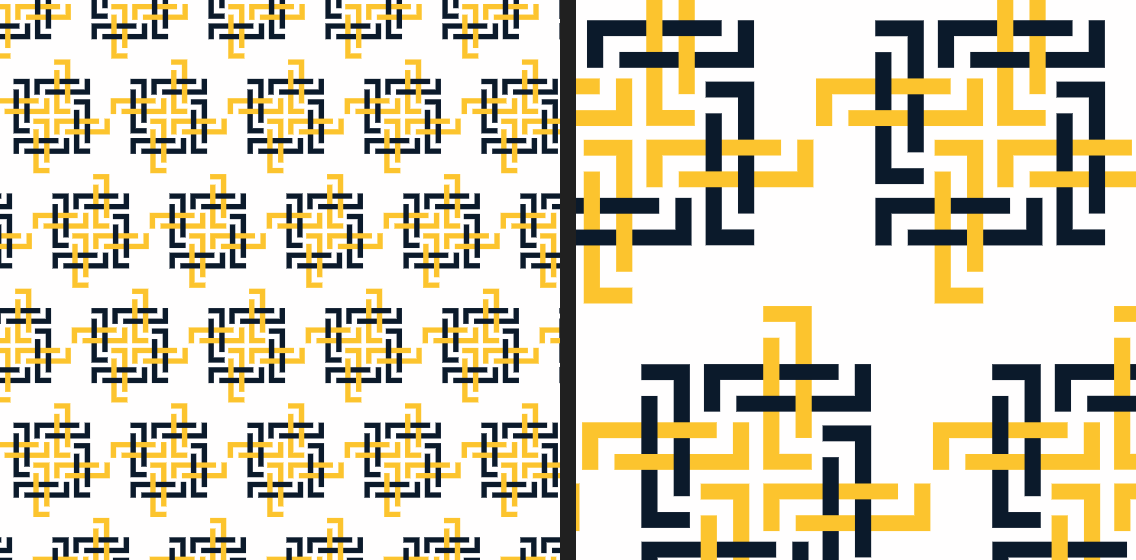
Left: the whole. Right: its middle third, enlarged.
Write a WebGL 1 fragment shader that draws this pattern.

```glsl
precision highp float;
// Woven knots of navy and gold hooked strands on white, in rows that each
// step a third of a cell sideways. Each knot is one crossing of two strand
// pairs, turned four times about the centre; lengths are in strand widths.
uniform vec2 u_resolution;

float boxDistance(vec2 p, vec2 center, vec2 halfSize) {
    vec2 d = abs(p - center) - halfSize;
    return length(max(d, 0.0)) + min(max(d.x, d.y), 0.0);
}

// Long bar with a short hook at its upper end.
float hookedBar(vec2 p) {
    float bar = boxDistance(p, vec2(1.0, -1.0), vec2(0.5, 4.16));
    float hook = boxDistance(p, vec2(0.0, -4.66), vec2(1.5, 0.5));
    return min(bar, hook);
}

// Two hooked bars, each the half-turn of the other.
float strandPair(vec2 p) {
    return min(hookedBar(p), hookedBar(-p));
}

vec2 quarterTurn(vec2 p) {
    return vec2(-p.y, p.x);
}

float coverage(float dist, float pixel) {
    return clamp(0.5 - dist / pixel, 0.0, 1.0);
}

void main() {
    const float cellSize = 21.68;
    vec2 uv = gl_FragCoord.xy / u_resolution;
    vec2 cellCount = vec2(4.788, 4.886);
    float pixel = cellSize * cellCount.y / min(u_resolution.x, u_resolution.y);

    // Staggered cells, with y running down from the top edge.
    vec2 p = vec2(uv.x, 1.0 - uv.y) * cellCount - vec2(0.443, 1.015);
    p.x -= floor(p.y + 0.5) / 3.0;
    p = (fract(p + 0.5) - 0.5) * cellSize;

    vec3 navy = vec3(0.045, 0.10, 0.17);
    vec3 gold = vec3(0.99, 0.77, 0.18);
    vec3 color = vec3(1.0, 0.995, 0.995);

    for (int side = 0; side < 4; side++) {
        vec2 q = p - vec2(-5.6, -1.93);
        float navyCover = coverage(strandPair(q), pixel);
        float goldCover = coverage(strandPair(quarterTurn(q)), pixel);

        // Alternate which strand lies on top at the four crossings.
        vec3 navyOver = mix(mix(color, gold, goldCover), navy, navyCover);
        vec3 goldOver = mix(mix(color, navy, navyCover), gold, goldCover);
        color = q.x * q.y > 0.0 ? navyOver : goldOver;

        p = quarterTurn(p);
    }

    gl_FragColor = vec4(color, 1.0);
}
```
